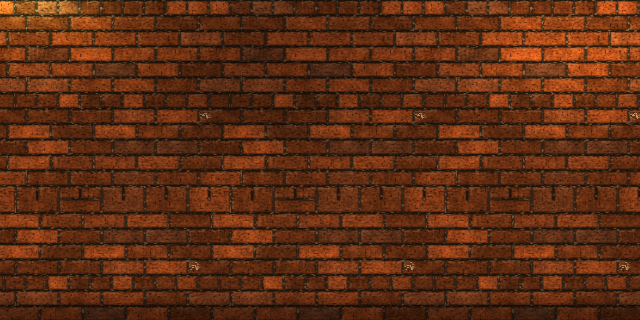
A Shadertoy shader for this texture:

```glsl
// Weathered brick wall: running courses, two kinds of half-brick courses and one tall notched course.
// Each course repeats every five bricks; below the tall course the rows mirror with a small shift.
// Lengths are in course heights, y runs down; two warm lamps light the upper corners.

float hash(vec2 p) {
    vec3 q = fract(p.xyx * vec3(0.1031, 0.1030, 0.0973));
    q += dot(q, q.yzx + 33.33);
    return fract((q.x + q.y) * q.z);
}

vec2 gradient(vec2 cell) {
    float a = 6.2832 * hash(cell + 17.0);
    return vec2(cos(a), sin(a));
}

float gradientNoise(vec2 p) {
    vec2 i = floor(p), f = fract(p);
    vec2 w = f * f * f * (f * (f * 6.0 - 15.0) + 10.0);
    float a = dot(gradient(i), f);
    float b = dot(gradient(i + vec2(1, 0)), f - vec2(1, 0));
    float c = dot(gradient(i + vec2(0, 1)), f - vec2(0, 1));
    float d = dot(gradient(i + vec2(1, 1)), f - vec2(1, 1));
    return mix(mix(a, b, w.x), mix(c, d, w.x), w.y);
}

// Positive inside a slightly rounded rectangle
float insideBox(vec2 p, vec2 size) {
    vec2 q = abs(p - 0.5 * size) - 0.5 * size + 0.1;
    return 0.1 - length(max(q, 0.0)) - min(max(q.x, q.y), 0.0);
}

float lamp(vec2 p, vec2 center, vec2 radius) {
    vec2 q = (p - center) / radius;
    return exp(-dot(q, q));
}

void mainImage(out vec4 fragColor, in vec2 fragCoord) {
    float pixel = 20.65 / iResolution.y;
    vec2 p = vec2(fragCoord.x, iResolution.y - fragCoord.y) * pixel;

    // Course: row 12 is tall, later rows mirror the earlier ones
    bool lower = p.y >= 12.0;
    float row = p.y < 13.75 ? min(floor(p.y), 12.0) : floor(p.y - 0.75);
    float top = row > 12.0 ? row + 0.75 : row;
    bool tall = row == 12.0;
    float course = lower ? 23.0 - row : row;

    // Brick within the course
    bool header = mod(course, 6.0) == 0.0;
    float brickLength = header ? 1.3875 : 2.775;
    float start = header ? 0.97 : (mod(course, 2.0) > 0.5 ? 1.72 : 0.5);
    float u = mod(p.x - start + (lower ? 0.7 : 0.0), 13.875);
    float column = floor(u / brickLength);
    vec2 size = vec2(brickLength, tall ? 1.75 : 1.0);
    vec2 local = vec2(u - column * brickLength, p.y - top);
    vec2 surface = vec2(u, course * 3.0 + (lower ? size.y - local.y : local.y));

    // Joints, with the notch and the split of the tall course
    float depth = insideBox(local, size);
    vec2 edge = min(local, size - local);
    if (tall) {
        depth = min(depth, length(vec2(local.x - 0.5 * brickLength, max(local.y - 0.85, 0.0))));
        if (column == 1.0) depth = min(depth, abs(local.y - 0.85));
    }
    float rough = gradientNoise(surface * 4.0);
    float face = smoothstep(-0.6 * pixel, 0.6 * pixel, depth - 0.065 - 0.04 * rough);

    // Fired clay: tone per brick, some bricks dusty
    float tone = hash(vec2(column + 3.0, course * 7.0 + 5.0));
    float dust = smoothstep(0.75, 1.0, hash(vec2(column * 5.0 + 9.0, course + 41.0)));
    if (course == 9.0) tone = column == 0.0 ? 0.9 : 0.15 * tone;
    if (course == 4.0 && column == 2.0) { tone = 0.1; dust = 1.0; }
    if (course == 3.0 && column == 1.0) tone = 1.1;
    vec3 clay = mix(vec3(0.32, 0.145, 0.055), vec3(0.57, 0.25, 0.095), tone);
    clay = mix(clay, vec3(0.37, 0.22, 0.14), 0.55 * dust);

    // Grain, blotches, pits and pale drips
    float grain = gradientNoise(surface * vec2(5.0, 8.0) + 30.0);
    float blotch = gradientNoise(surface * vec2(1.1, 1.8) + 70.0);
    clay *= 1.0 + 0.35 * grain + 0.3 * blotch + 0.15 * rough;
    clay *= 1.0 - 0.4 * smoothstep(0.2, 0.5, gradientNoise(surface * 6.5 + 11.0));
    float drip = smoothstep(0.25, 0.55, gradientNoise(surface * vec2(5.0, 0.8) + 90.0));
    clay = mix(clay, vec3(0.55, 0.38, 0.24), 0.35 * drip * (1.0 - local.y / size.y));

    // Worn pale scratch on one brick of the repeat
    if (course == 7.0 && column == 4.0) {
        float scratch = 1.0 - smoothstep(0.04, 0.13, abs(local.y - 0.45 - 0.5 * grain));
        clay = mix(clay, vec3(0.68, 0.55, 0.4), scratch * (1.0 - smoothstep(0.5, 0.9, local.x)));
    }

    // Rounded, shaded rim with a thin lit upper left edge
    clay *= mix(0.62, 1.06, smoothstep(0.04, 0.2, depth));
    float lit = smoothstep(0.3, 0.12, min(local.x, local.y)) * smoothstep(-0.05, 0.4, blotch + grain);
    clay = mix(clay, vec3(0.53, 0.35, 0.23), 0.5 * lit);

    // Dark mortar with pale crumbs, more of them in upright joints
    float crumb = smoothstep(0.0, 0.45, gradientNoise(surface * vec2(3.5, 5.0) + 50.0));
    vec3 mortar = mix(vec3(0.11, 0.075, 0.045), vec3(0.47, 0.35, 0.24),
                      crumb * 0.7 + (edge.x < edge.y ? 0.2 : 0.0));
    vec3 color = mix(mortar, clay, face);

    // Light: lamps above, dim upper middle, dark foot
    vec3 light = vec3(0.98);
    light -= 0.24 * lamp(p, vec2(16.0, 4.5), vec2(10.0, 5.0));
    light += vec3(0.55, 0.95, 0.75) * lamp(p, vec2(2.2, 0.3), vec2(4.0, 1.5));
    light += vec3(0.28, 0.28, 0.1) * lamp(p, vec2(2.0, 2.0), vec2(8.0, 4.0));
    light += vec3(0.5, 0.48, 0.28) * lamp(p, vec2(37.5, 2.5), vec2(7.0, 4.5));
    light += 0.08 * lamp(p, vec2(22.0, 12.5), vec2(30.0, 2.5));
    light *= 1.0 - 0.4 * smoothstep(18.3, 20.5, p.y);
    fragColor = vec4(clamp(color * light, 0.0, 1.0), 1.0);
}
```
